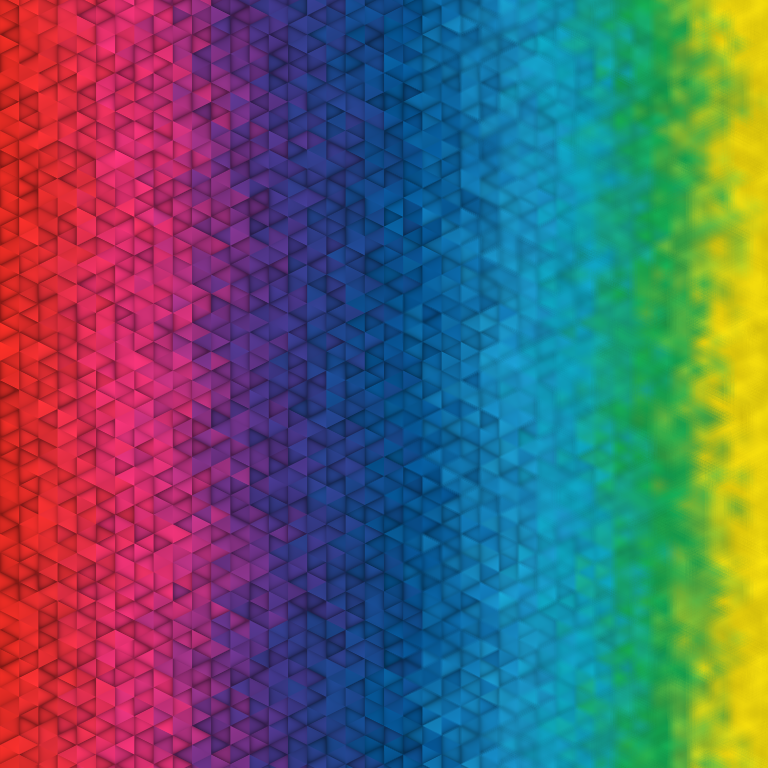
A three.js fragment shader for this background:

```glsl
varying vec2 vUv;

const float CELLS = 40.0;          // columns and rows of triangles
const float ROW_SHIFT = 0.2;       // vertical phase of the lattice
const float JITTER = 0.05;         // scatter of each facet along the ramp
const float TONE = 0.13;           // light variation between facets
const float SHADOW = 0.42;         // darkness at the facet edges
const float SHADOW_FALLOFF = 6.5;
const float SHARP_RADIUS = 0.0007; // sampling radius where in focus
const float BLUR_RADIUS = 0.011;   // sampling radius at the right side
const int TAPS = 20;

const vec3 RED     = vec3(0.90, 0.17, 0.14);
const vec3 CRIMSON = vec3(0.89, 0.18, 0.21);
const vec3 PINK    = vec3(0.90, 0.19, 0.44);
const vec3 MAGENTA = vec3(0.72, 0.19, 0.49);
const vec3 PURPLE  = vec3(0.43, 0.19, 0.52);
const vec3 INDIGO  = vec3(0.25, 0.21, 0.53);
const vec3 NAVY    = vec3(0.13, 0.26, 0.54);
const vec3 DEEP    = vec3(0.02, 0.32, 0.56);
const vec3 BLUE    = vec3(0.06, 0.44, 0.67);
const vec3 SKY     = vec3(0.10, 0.57, 0.76);
const vec3 CYAN    = vec3(0.05, 0.62, 0.72);
const vec3 TEAL    = vec3(0.09, 0.63, 0.53);
const vec3 GREEN   = vec3(0.08, 0.64, 0.31);
const vec3 LIME    = vec3(0.36, 0.69, 0.25);
const vec3 YELLOW  = vec3(0.92, 0.83, 0.05);

float hash(vec3 p) {
  p = fract(p * vec3(0.1031, 0.1130, 0.0973));
  p += dot(p, p.yzx + 33.33);
  return fract((p.x + p.y) * p.z);
}

vec3 blend(vec3 base, vec3 next, float t, float start, float end) {
  return mix(base, next, clamp((t - start) / (end - start), 0.0, 1.0));
}

vec3 spectrum(float t) {
  vec3 c = blend(RED, CRIMSON, t, 0.01, 0.07);
  c = blend(c, PINK, t, 0.07, 0.16);
  c = blend(c, MAGENTA, t, 0.18, 0.24);
  c = blend(c, PURPLE, t, 0.24, 0.30);
  c = blend(c, INDIGO, t, 0.30, 0.37);
  c = blend(c, NAVY, t, 0.37, 0.45);
  c = blend(c, DEEP, t, 0.45, 0.53);
  c = blend(c, BLUE, t, 0.53, 0.60);
  c = blend(c, SKY, t, 0.60, 0.68);
  c = blend(c, CYAN, t, 0.68, 0.75);
  c = blend(c, TEAL, t, 0.75, 0.80);
  c = blend(c, GREEN, t, 0.80, 0.85);
  c = blend(c, LIME, t, 0.86, 0.90);
  return blend(c, YELLOW, t, 0.90, 0.96);
}

vec3 facet(vec2 uv) {
  // Triangular lattice with vertical edges
  float u = uv.x * CELLS;
  float v = uv.y * CELLS - ROW_SHIFT;
  vec3 axes = vec3(u, v - 0.5 * u, v + 0.5 * u);
  vec3 id = floor(axes);
  vec3 f = axes - id;
  bool pointsRight = id.z - id.y < id.x + 0.5;
  vec3 edge = pointsRight ? vec3(f.x, f.y, 1.0 - f.z)
                          : vec3(1.0 - f.x, 1.0 - f.y, f.z);

  // Facet colour scattered around its place on the ramp
  vec3 seed = id + 71.0;
  float scatter = hash(seed) + hash(seed + 19.0) - 1.0;
  float center = (id.x + (pointsRight ? 0.333 : 0.667)) / CELLS;
  float wobble = 0.008 * sin(uv.y * 13.0 + 1.0) + 0.005 * sin(uv.y * 31.0 + uv.x * 9.0);
  float spread = JITTER * smoothstep(0.0, 0.2, center);
  vec3 color = spectrum(center + scatter * spread + wobble);
  color *= 1.0 + TONE * (hash(seed + 43.0) - 0.5);

  // Soft shadows of differing strength along the three edges
  vec3 strength = vec3(hash(seed + 5.0), hash(seed + 11.0), hash(seed + 29.0));
  strength = smoothstep(0.25, 1.0, strength);
  float shade = dot(strength, exp(-edge * SHADOW_FALLOFF));
  float depth = SHADOW * mix(1.0, 0.45, smoothstep(0.45, 0.85, uv.x));
  return color * (1.0 - depth * min(shade, 1.0)) * (1.0 + 0.07 * edge.y);
}

void main() {
  // Focus softens in patches toward the right
  float patches = sin(vUv.x * 29.0 + 2.0 * sin(vUv.y * 17.0))
                * sin(vUv.y * 23.0 + 2.0 * sin(vUv.x * 13.0));
  float softness = smoothstep(0.48, 1.0, vUv.x + 0.08 * patches);
  float radius = mix(SHARP_RADIUS, BLUR_RADIUS, softness);

  // Average over a golden-angle disc
  vec3 sum = vec3(0.0);
  for (int i = 0; i < TAPS; i++) {
    float n = float(i);
    float angle = n * 2.39996;
    float reach = radius * sqrt((n + 0.5) / float(TAPS));
    sum += facet(vUv + reach * vec2(cos(angle), sin(angle)));
  }
  gl_FragColor = vec4(sum / float(TAPS), 1.0);
}
```
